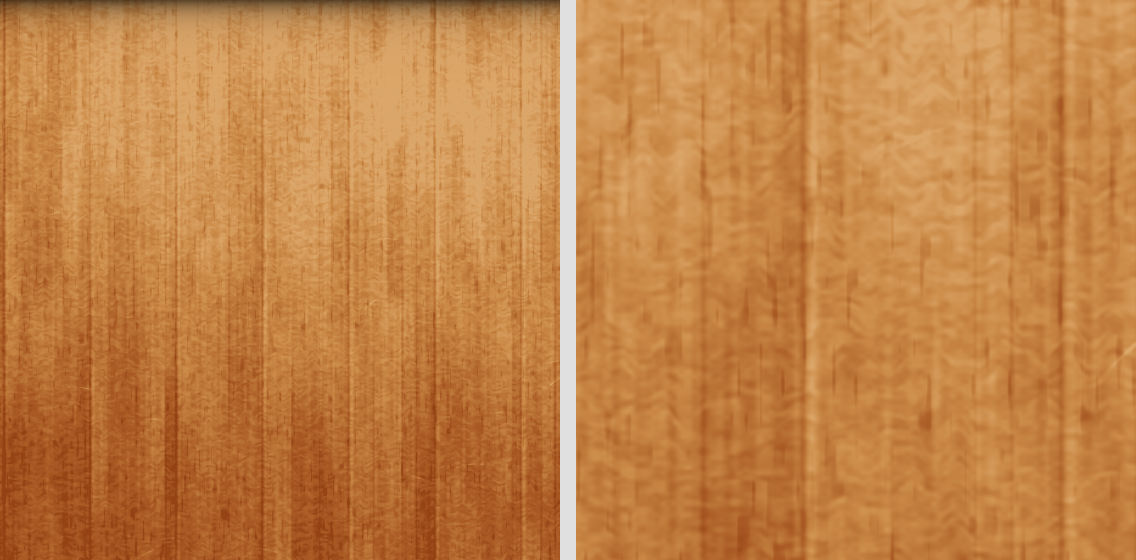
Left, the full canvas; right, a detail of the centre.
A Shadertoy shader for this texture:

```glsl
// Warm varnished wood panel: narrow upright strips with soft ends, plank seams,
// fine rippled grain and scratches. Layers of value noise add up to one tone,
// which a colour ramp turns into wood; a shadow falls from the top edge.

#define PLANKS 6.5          // planks across the canvas
#define STRIPS 38.0         // narrow strips across the canvas
#define STRIP_TONE 0.22     // contrast between strips
#define BLOTCH_TONE 0.24    // contrast of the broad stains
#define FIBRE_TONE 0.17     // contrast of the upright fibres
#define RIPPLE_TONE 0.25    // contrast of the fine ripples
#define SEAM_TONE 0.22      // depth of the plank seams
#define EDGE 0.004          // softness of the strip sides
#define SCRATCHES 16        // number of scratches
#define SHADOW_DEPTH 0.022  // reach of the shadow at the top

float hash(vec2 p) {
    vec3 q = fract(vec3(p.xyx) * 0.1031);
    q += dot(q, q.yzx + 33.33);
    return fract((q.x + q.y) * q.z);
}

float noise(vec2 p) {
    vec2 i = floor(p), f = fract(p);
    f = f * f * (3.0 - 2.0 * f);
    return mix(mix(hash(i), hash(i + vec2(1, 0)), f.x),
               mix(hash(i + vec2(0, 1)), hash(i + vec2(1, 1)), f.x), f.y);
}

float fbm(vec2 p) {
    float sum = 0.0, amp = 0.5;
    for (int i = 0; i < 4; i++) {
        sum += amp * noise(p);
        p = p * 2.03 + 17.0;
        amp *= 0.5;
    }
    return sum / 0.9375;
}

// Tone of one strip: random lengths laid end to end, with soft joints
float strip(float id, float y, float rate) {
    float s = y * rate * mix(0.6, 1.4, hash(vec2(id, 3.0))) + 20.0 * hash(vec2(id, 7.0));
    float cell = floor(s);
    return mix(hash(vec2(id, cell)), hash(vec2(id, cell + 1.0)),
               smoothstep(0.8, 1.0, fract(s))) - 0.5;
}

float strips(vec2 p, float count, float rate, float seed) {
    float x = p.x * count + seed;
    float id = floor(x);
    return mix(strip(id, p.y, rate), strip(id + 1.0, p.y, rate),
               smoothstep(1.0 - EDGE * count, 1.0, fract(x)));
}

// Soft line of the given half width at signed distance d
float line(float d, float halfWidth) {
    return exp(-d * d / (halfWidth * halfWidth));
}

// Dark plank joints with a light lip on the right, and fainter strip joints
float seams(vec2 p, float warpedX) {
    float plank = p.x * PLANKS - 0.045;
    float id = floor(plank + 0.5);
    float d = (plank - id) / PLANKS;
    float lip = hash(vec2(id, 41.0)) * (0.5 + noise(vec2(id * 9.0, p.y * 5.0)));
    float tone = lip * line(d - 0.006, 0.003) - line(d, 0.0022)
               - 0.35 * line(d + 0.008, 0.008);
    float joint = warpedX * STRIPS;
    float k = floor(joint + 0.5);
    float chosen = step(0.72, hash(vec2(k, 53.0)));
    return tone - 0.55 * chosen * line((joint - k) / STRIPS, 0.0018);
}

float scratches(vec2 p) {
    float sum = 0.0;
    for (int i = 0; i < SCRATCHES; i++) {
        float n = float(i);
        vec2 centre = vec2(hash(vec2(n, 61.0)), 0.65 * hash(vec2(n, 67.0)));
        float angle = mix(-0.3, 0.8, hash(vec2(n, 71.0)));
        vec2 along = vec2(cos(angle), sin(angle)), q = p - centre;
        float reach = mix(0.01, 0.04, hash(vec2(n, 73.0)));
        float t = dot(q, along);
        float d = dot(q, vec2(-along.y, along.x)) + 4.0 * t * t;
        sum += line(d, 0.0013) * (1.0 - smoothstep(0.3 * reach, reach, abs(t)));
    }
    return sum * noise(p * 130.0);
}

vec3 woodRamp(float t) {
    vec3 c = mix(vec3(0.58, 0.26, 0.08), vec3(0.66, 0.35, 0.14), smoothstep(0.0, 0.27, t));
    c = mix(c, vec3(0.73, 0.45, 0.21), clamp((t - 0.27) / 0.23, 0.0, 1.0));
    c = mix(c, vec3(0.80, 0.55, 0.29), clamp((t - 0.50) / 0.25, 0.0, 1.0));
    return mix(c, vec3(0.86, 0.65, 0.41), clamp((t - 0.75) / 0.27, 0.0, 1.0));
}

void mainImage(out vec4 fragColor, in vec2 fragCoord) {
    vec2 p = fragCoord / iResolution.xy;

    // Broad light: pale above, deep orange below, darker to the left
    float tone = mix(0.22, 0.95, smoothstep(-0.05, 0.95, p.y));
    tone += 0.04 - 0.2 * (1.0 - smoothstep(0.0, 0.28, p.x));
    tone += BLOTCH_TONE * (fbm(p * vec2(6.0, 5.0) + 4.0) - 0.5) * 1.5;

    // Strips of uneven width with ragged ends
    vec2 q = p + vec2(0.02 * noise(vec2(p.x * 13.0, 2.0)), 0.035 * fbm(p * 32.0));
    tone += STRIP_TONE * strips(q, STRIPS, 3.2, 0.0);
    tone += STRIP_TONE * 0.6 * strips(q, STRIPS * 0.45, 2.2, 90.0);
    tone += SEAM_TONE * seams(p, q.x);

    // Upright fibres and short dark pores
    tone += FIBRE_TONE * (noise(p * vec2(210.0, 7.0)) - 0.5);
    tone -= 0.22 * smoothstep(0.72, 1.0, noise(p * vec2(230.0, 48.0) + 31.0));

    // Fine wavy ripples lying across the fibres
    float wave = 3.0 * noise(p * vec2(75.0, 40.0));
    float ripple = noise(vec2(p.x * 110.0, p.y * 235.0 + wave)) - 0.5;
    float speck = noise(p * vec2(260.0, 330.0) + 11.0) - 0.5;
    tone += RIPPLE_TONE * (ripple + 0.45 * speck);
    tone += 0.4 * scratches(p);

    // Shadow under the top edge
    float shadow = 1.0 - 0.6 * exp(-(1.0 - p.y) / SHADOW_DEPTH);
    fragColor = vec4(woodRamp(tone) * shadow, 1.0);
}
```
